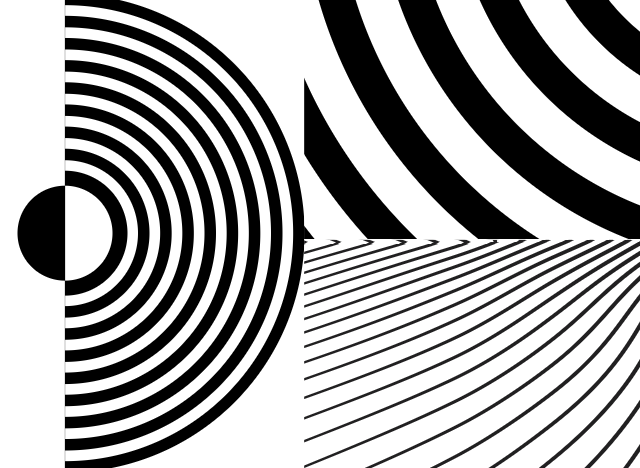
Write a Shadertoy shader that draws this background.

```glsl
// Black and white op-art collage in three panels: a half disc facing half rings,
// sweeping wide arcs, and a field of fine curves fanning out from a horizon.
// Rings are repeated distance bands; the fine curves are level lines of a field.

const vec2 GRID = vec2(768.0, 562.0);   // design units across the canvas, y down
const vec3 PAPER = vec3(1.0);
const vec3 INK = vec3(0.0);
const vec3 FINE_INK = vec3(0.13, 0.125, 0.13);
const vec3 SEAM = vec3(0.7);

const vec2 HUB = vec2(78.0, 280.0);
const vec2 ARC_CENTER = vec2(927.6, -156.6);
const float PANEL_LEFT = 365.0;
const float HORIZON = 287.0;

// Antialiased coverage of a signed distance (negative is inside)
float cover(float d, float px) {
    return clamp(0.5 - d / px, 0.0, 1.0);
}

// Signed distance to evenly repeated bands centred on phase + n * period
float bands(float r, float phase, float period, float halfWidth) {
    float offset = mod(r - phase + 0.5 * period, period) - 0.5 * period;
    return abs(offset) - halfWidth;
}

// Half rings, limited in radius, with a thicker innermost ring
float ringDistance(float r) {
    float rings = bands(r, 67.9, 26.6, 6.9);
    float firstRing = abs(r - 66.0) - 9.0;
    float limit = max(57.0 - r, r - 287.5);
    return max(min(rings, firstRing), limit);
}

// Field whose integer levels are the fine curves
float curveField(vec2 q) {
    float u = q.x - PANEL_LEFT;
    // The curves hook back just below the horizon on the left side
    float hookY = 291.0 - 4.0 * smoothstep(180.0, 300.0, u);
    float v = length(vec2(q.y - hookY, 1.5));
    float s = u / 400.0;
    float across = (u - 6.0) / 40.0 + 2.5 * s * s * s * s;
    float down = v * (0.0922 - 0.000175 * v + 1.5e-7 * v * v);
    float bend = 0.0335 * (1.0 - exp(-down * down / 49.0));
    return across + down - bend * across * down;
}

// Signed distance to the nearest level line, using the local slope
float levelLine(float field, float slope, float halfWidth) {
    return abs(fract(field + 0.5) - 0.5) / max(slope, 1e-4) - halfWidth;
}

void mainImage(out vec4 fragColor, in vec2 fragCoord) {
    vec2 q = fragCoord / iResolution.xy * GRID;
    q.y = GRID.y - q.y;
    float px = GRID.y / iResolution.y;

    // Panel masks
    float rightOfHub = cover(HUB.x - q.x, px);
    float rightPanel = cover(PANEL_LEFT - q.x, px);
    float belowHorizon = cover(HORIZON - q.y, px);

    // Left panel: half disc, seam and half rings
    float r = distance(q, HUB);
    float disc = cover(r - 57.0, px);
    float rings = cover(ringDistance(r), px);
    vec3 left = mix(PAPER, SEAM, cover(abs(q.x - HUB.x) - 0.5, px));
    left = mix(left, INK, mix(disc, rings, rightOfHub));

    // Upper right panel: wide arcs
    float arcs = cover(bands(distance(q, ARC_CENTER), 0.0, 91.0, 21.3), px);
    vec3 upper = mix(PAPER, INK, arcs);

    // Lower right panel: fine curves, heavier toward the right
    float field = curveField(q);
    float slope = length(vec2(dFdx(field), dFdy(field))) / px;
    float halfWidth = 1.4 + 1.1 * clamp((q.x - PANEL_LEFT) / 400.0, 0.0, 1.0);
    float fine = cover(levelLine(field, slope, halfWidth), px);
    fine *= cover(HORIZON + 1.0 - q.y, px);
    vec3 lower = mix(PAPER, FINE_INK, fine);

    vec3 color = mix(left, mix(upper, lower, belowHorizon), rightPanel);
    fragColor = vec4(color, 1.0);
}
```
